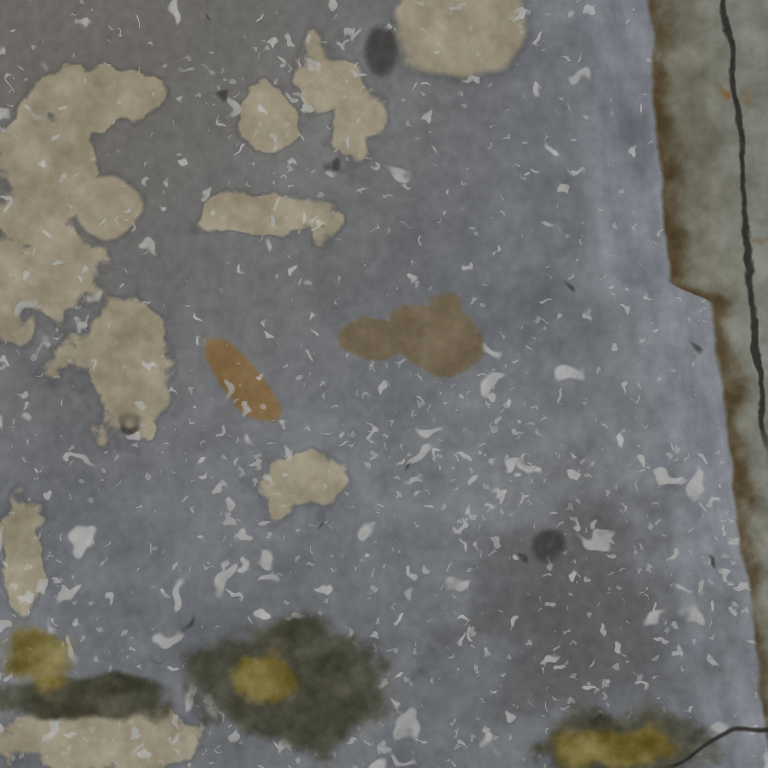
This texture is drawn by a Shadertoy shader. Its source:

```glsl
// Weathered grey paint on concrete: peeled tan patches, pale chips, moss
// and a cracked joint on the right. Patches are ellipses roughened by
// gradient noise; chips and pits are scattered over jittered grids.
#define PAINT vec3(.425, .435, .45)
#define BARE vec3(.60, .565, .48)
#define CHIP vec3(.66, .66, .65)
#define BROWN vec3(.43, .385, .31)
#define OCHRE vec3(.49, .40, .27)
#define MOSS vec3(.26, .255, .205)
#define LICHEN vec3(.46, .40, .16)
#define SLAB vec3(.47, .475, .44)
#define DARK vec3(.17, .16, .15)
#define ROUGHNESS 1.5
#define CLOUDING .13
#define GRAIN .055

vec2 hash2(vec2 cell) {
    uvec2 q = uvec2(ivec2(floor(cell)) + 4096) * 1664525u + 12345u;
    for (int i = 0; i < 2; i++) {
        q.x += q.y * 1664525u;
        q.y += q.x * 1664525u;
        q ^= q >> 16;
    }
    return vec2(q & 65535u) / 65535.;
}

float corner(vec2 cell, vec2 offset) {
    float a = 6.2832 * hash2(cell).x;
    return dot(vec2(cos(a), sin(a)), offset);
}

float noise(vec2 p) {
    vec2 i = floor(p), f = p - i, e = vec2(1, 0), u = f * f * (3. - 2. * f);
    return mix(mix(corner(i, f), corner(i + e, f - e), u.x),
        mix(corner(i + e.yx, f - e.yx), corner(i + 1., f - 1.), u.x), u.y);
}

float fbm(vec2 p) {
    float sum = 0., amp = .6;
    for (int i = 0; i < 5; i++) {
        sum += amp * noise(p);
        p = mat2(1.6, 1.2, -1.2, 1.6) * p + 17.;
        amp *= .5;
    }
    return sum;
}

// 1 at the centre of an ellipse, 0 on its rim, negative outside
float lump(vec2 p, float x, float y, float rx, float ry) {
    return 1. - length((p - vec2(x, y)) / vec2(rx, ry));
}

float cover(float field, float soft) { return smoothstep(-soft, soft, field); }

float line(float d, float width) { return cover(width - abs(d), .002); }

// Turned chips; a higher chance gives more and larger ones
float scatter(vec2 p, float cells, float chance) {
    vec2 g = p * cells, home = floor(g);
    g += .4 * vec2(noise(g * 2.3), noise(g * 2.3 + 40.));
    float mask = 0.;
    for (int k = 0; k < 9; k++) {
        vec2 id = home + vec2(k % 3 - 1, k / 3 - 1);
        vec2 place = hash2(id + cells * 7.), kind = hash2(id + cells * 19.);
        float a = 6.2832 * kind.x, size = .34 * smoothstep(1. - chance, 1.15, kind.y);
        vec2 d = mat2(cos(a), sin(a), -sin(a), cos(a)) * (g - id - place);
        d *= vec2(.75, 1. + 1.3 * place.x);
        mask = max(mask, cover(size - length(d), .07) * smoothstep(.01, .08, size));
    }
    return mask;
}

// Signed field of the peeled areas
float peeling(vec2 p, float rough) {
    float f = max(lump(p, .03, .63, .10, .06), lump(p, .06, .76, .06, .11));
    f = max(f, max(lump(p, .12, .87, .07, .04), lump(p, .15, .52, .07, .08)));
    f = max(f, max(lump(p, .42, .89, .04, .06), lump(p, .45, .83, .04, .05)));
    f = max(f, max(lump(p, .35, .85, .04, .04), lump(p, .35, .72, .07, .03)));
    f = max(f, max(lump(p, .38, .37, .06, .04), lump(p, .03, .29, .03, .07)));
    f = max(f, lump(p, .10, .04, .14, .05)) + rough;
    float disc = max(lump(p, .595, .97, .085, .07), lump(p, .14, .73, .045, .04));
    return max(f, disc + .25 * rough);
}

void mainImage(out vec4 fragColor, in vec2 fragCoord) {
    vec2 p = fragCoord / iResolution.xy;
    float cloud = fbm(p * 4.), mottle = fbm(p * 22. + 9.);
    float rough = ROUGHNESS * fbm(p * 13. + 3.);
    float jointX = .915 - .07 * p.y + .055 * smoothstep(.635, .605, p.y) + .06 * max(.58 - p.y, 0.);
    float side = p.x - jointX + .012 * fbm(p * 16.);

    // Clouded paint, warm at upper left, streaked beside the joint
    vec3 col = PAINT + CLOUDING * cloud + .07 * mottle;
    col = mix(col, vec3(.42, .405, .38), .8 * cover(lump(p, .05, 1., .42, .42), .8));
    float streak = fbm(vec2(p.x * 32. + p.y * 5., p.y * 9.));
    col += cover(side + .11 + .05 * cloud, .05) * (vec3(.055, .06, .068) + .13 * streak);
    col = mix(col, vec3(.33), .65 * cover(lump(p, .76, .22, .13, .14) + rough, .5));

    // Peeled areas and undercoat
    float peel = peeling(p, rough);
    col *= 1. - .12 * smoothstep(-.25, 0., peel);
    col = mix(col, BARE + .15 * mottle + .06 * cloud, .88 * cover(peel, .09));
    float brown = max(lump(p, .57, .565, .065, .05), lump(p, .49, .555, .045, .028)) + .5 * rough;
    col = mix(col, BROWN + .1 * mottle, cover(brown, .09));
    float ochre = lump(p + vec2(0, .7 * p.x - .217), .31, .505, .05, .036) + .4 * rough;
    col = mix(col, OCHRE + .08 * mottle, cover(ochre, .12));

    // Pale chips, denser low down, and dark pits
    float dense = .28 + .3 * cloud + .14 * smoothstep(.65, .1, p.y);
    dense += .25 * max(0., lump(p, .56, .43, .22, .16));
    float chips = max(scatter(p, 19., dense - .04), scatter(p, 38., dense + .06));
    chips = max(chips, .65 * scatter(p, 70., dense));
    col = mix(col, CHIP + .16 * mottle, .8 * chips * (1. - cover(brown, .1)));
    float pit = max(lump(p, .496, .94, .022, .03), lump(p, .715, .29, .022, .022));
    pit = max(cover(pit + .6 * rough, .25), scatter(p + .37, 15., .13));
    col = mix(col, DARK + .07, .8 * pit);

    // Moss with lichen hearts
    float moss = max(lump(p, .39, .105, .14, .08), lump(p, .81, .025, .11, .055));
    moss = max(moss, lump(p, .10, .09, .12, .03)) + .6 * rough;
    col = mix(col, MOSS + .2 * mottle, .9 * cover(moss, .2));
    float lichen = max(lump(p, .355, .12, .035, .03), lump(p, .79, .025, .075, .03));
    lichen = max(lichen, lump(p, .05, .14, .05, .035)) + 1.3 * rough;
    col = mix(col, LICHEN + .35 * mottle, .7 * cover(lichen, .3));

    // Muddy strip and neighbouring slab
    float crackX = p.x - 1.035 + .09 * p.y + .018 * fbm(p * 14. + 5.);
    vec3 strip = mix(BROWN - .1, MOSS + .18, smoothstep(0., .035, side + .03 * mottle));
    strip = mix(strip, SLAB, smoothstep(-.045, 0., crackX + .03 * mottle));
    col = mix(col, strip + .14 * mottle + .08 * cloud, cover(side, .004));

    // Cracks and rust
    float crack = line(crackX, .0035 + .008 * max(0., mottle)) * smoothstep(.38, .46, p.y);
    float creep = p.y - .05 * smoothstep(.86, .96, p.x) + .012 * noise(p * 20.);
    crack = max(crack, line(creep, .0025) * smoothstep(.86, .88, p.x));
    col = mix(col, DARK, .88 * crack);
    float rust = scatter(p, 26., .35) * smoothstep(.03, 0., abs(crackX));
    col = mix(col, OCHRE - vec3(0, .08, .14), .75 * rust);

    fragColor = vec4(col + GRAIN * fbm(p * 75.), 1);
}
```
